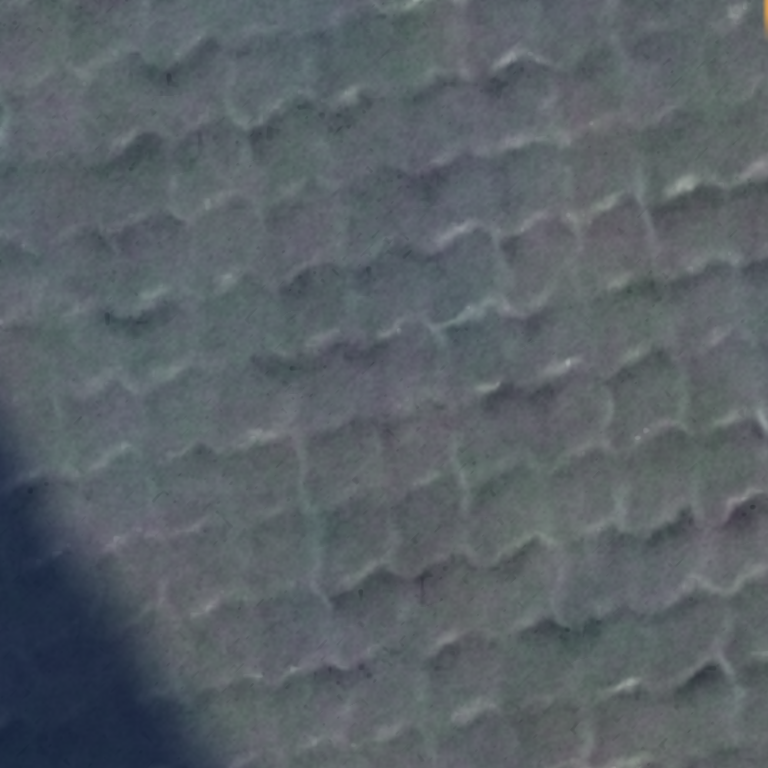
A Shadertoy shader for this texture:

```glsl
// Weathered grey pantile roof seen softly from above, with a navy shadow corner.
// A skewed tile grid gives wavy course edges (lit lip over dark shade) and faint
// seams; value noise breaks them into patches and adds tinted blotches and grain.

const vec3 SLATE = vec3(0.366, 0.395, 0.413);
const vec3 NAVY = vec3(0.125, 0.175, 0.262);
const vec3 LIP_LIGHT = vec3(0.112, 0.112, 0.102);
const vec3 COURSE_SHADE = vec3(0.110, 0.110, 0.102);
const vec3 SEAM_LIGHT = vec3(0.066, 0.072, 0.069);
const vec3 GREEN_TINT = vec3(-0.015, 0.010, -0.011);
const vec3 WARM_TINT = vec3(0.016, 0.001, -0.014);
const vec3 AMBER = vec3(0.85, 0.62, 0.32);

const float TILE_WIDTH = 0.102;
const float COURSE_HEIGHT = 0.105;
const float COURSE_SLOPE = 0.20;
const float SEAM_LEAN = 0.18;
const float WAVE_HEIGHT = 0.075;
const float GRAIN_SCALE = 135.0;
const vec2 SHADOW_POINT = vec2(0.033, 0.612);
const vec2 SHADOW_NORMAL = vec2(-0.837, 0.548);
const float SHADOW_SOFTNESS = 0.060;
const float TAU = 6.2831853;

float hash(vec2 p) {
    vec3 h = fract(vec3(p.xyx) * 0.1031);
    h += dot(h, h.yzx + 33.33);
    return fract((h.x + h.y) * h.z);
}

// Smooth value noise, 0 to 1
float noise(vec2 p) {
    vec2 i = floor(p), f = fract(p);
    f = f * f * (3.0 - 2.0 * f);
    return mix(mix(hash(i), hash(i + vec2(1, 0)), f.x),
               mix(hash(i + vec2(0, 1)), hash(i + vec2(1, 1)), f.x), f.y);
}

// Layered noise, about -1 to 1
float fbm(vec2 p) {
    float sum = 0.0, amp = 1.0;
    for (int i = 0; i < 4; i++) {
        sum += amp * (noise(p) - 0.5);
        p = mat2(1.6, 1.2, -1.2, 1.6) * p + 17.3;
        amp *= 0.55;
    }
    return sum;
}

float bell(float x, float width) {
    return exp(-x * x / (width * width));
}

// Relief of the tiles: x = lip light, y = shade under it, z = seam light
vec3 tileRelief(vec2 q) {
    float u = (q.x - SEAM_LEAN * q.y) / TILE_WIDTH + 0.216;
    float v = (q.y + COURSE_SLOPE * q.x - 0.221) / COURSE_HEIGHT;

    // Course edge: a wave per tile of varying height plus uneven laying
    float course = floor(v + 0.5);
    float phase = TAU * (u - 0.7);
    float height = WAVE_HEIGHT * (0.5 + noise(vec2(u * 0.9, course * 6.1)));
    float edge = -height * (cos(phase) + 0.3 * sin(2.0 * phase));
    edge += 0.14 * (noise(vec2(u * 1.3, course * 7.1)) - 0.5);
    float d = v - course - edge;

    // Lip light comes in short separate strokes, mostly on the rise of each wave
    float strength = noise(vec2(u * 0.9 + 40.0, course * 5.3));
    float stroke = smoothstep(0.35, 0.8, noise(vec2(u * 2.7 + 11.0, course * 8.7)));
    float rise = 0.5 + 0.5 * cos(TAU * (u - 0.52));
    float width = mix(0.06, 0.13, noise(vec2(u * 2.3, course * 4.9)));
    float lip = bell(d + 0.075, width) * (0.2 + 1.2 * strength);
    lip *= 0.05 + 0.65 * rise * rise + 0.6 * stroke;

    // Shade gathers in wedges below the edge
    float wedge = smoothstep(0.25, 0.8, noise(vec2(u * 2.1 + 70.0, course * 2.9)));
    float under = bell(d - 0.08, d < 0.08 ? 0.09 : 0.16 + 0.1 * wedge);
    float deep = noise(vec2(u * 0.8 + 90.0, course * 3.7));
    under *= 0.10 + deep * (0.30 + 0.75 * wedge);

    // Seams bend within each course and show only in patches
    float column = floor(u + 0.5);
    float within = fract(v - edge);
    float bend = 0.05 * sin(TAU * within) + 0.13 * (noise(vec2(v * 2.2, column * 9.1)) - 0.5);
    float across = u - column - bend;
    float patches = smoothstep(0.40, 0.95, noise(vec2(column * 6.7 + 25.0, v * 2.3)));
    float seamFade = 0.26 + patches * (0.3 + 0.7 * noise(vec2(column * 3.3, v * 5.0)));
    float seam = bell(across, mix(0.13, 0.075, patches)) * seamFade;
    seam -= 0.25 * bell(across - 0.19, 0.13) * seamFade;
    return vec3(lip, under, seam);
}

void mainImage(out vec4 fragColor, in vec2 fragCoord) {
    vec2 q = fragCoord / iResolution.xy;
    q.y = 1.0 - q.y;
    vec2 warp = vec2(noise(q * 34.0), noise(q * 34.0 + 50.0)) - 0.5;
    warp += 0.6 * (vec2(noise(q * 90.0), noise(q * 90.0 + 70.0)) - 0.5);

    // Tiles, clearer towards the right, with worn stretches and crumbled edges
    vec3 relief = tileRelief(q + 0.010 * warp);
    float wear = 0.15 + 1.1 * noise(q * 26.0 + 120.0) + 0.6 * noise(q * 75.0 + 160.0);
    float clarity = mix(0.62, 1.15, q.x) * wear;
    vec3 col = SLATE;
    col += clarity * (LIP_LIGHT * relief.x - COURSE_SHADE * relief.y + SEAM_LIGHT * relief.z);

    // Broad stains and mottling, tints cooler at the upper left
    col += 0.042 * fbm(q * 7.0 + 3.0) + 0.032 * fbm(q * 30.0 + 43.0);
    col += GREEN_TINT * (1.4 * fbm(q * 13.0 + 31.0) + 1.0 * fbm(q * 45.0 + 5.0));
    col += WARM_TINT * (1.2 * fbm(q * 5.0 + 71.0) + 0.8 * (q.x + q.y - 1.0));

    // Soft grain slightly drawn out along the diagonal, with faint pits
    vec2 diagonal = vec2(q.x - q.y, q.x + q.y) * vec2(0.6, 0.85);
    float grain = noise(diagonal * GRAIN_SCALE) - 0.5;
    float fine = noise(q * GRAIN_SCALE * 1.7 + 9.0) - 0.5;
    float pits = noise(diagonal * GRAIN_SCALE * 0.9 + 200.0);
    float pitFade = noise(q * 19.0 + 33.0);
    col += 0.034 * grain + 0.030 * fine;
    col -= 0.055 * smoothstep(0.82, 1.0, pits) * pitFade;

    // Sparse pale flecks and dark chips along the course edges
    float chips = noise(q * 100.0 + 13.0);
    col += 0.08 * smoothstep(0.74, 0.95, chips) * relief.x;
    col -= 0.08 * smoothstep(0.28, 0.05, chips) * relief.y;

    // Blurred shadow over the lower left corner
    float depth = dot(q - SHADOW_POINT, SHADOW_NORMAL) + 0.02 * fbm(q * 6.0);
    float shadow = smoothstep(-SHADOW_SOFTNESS, SHADOW_SOFTNESS, depth);
    col = mix(col, NAVY + 0.4 * (col - SLATE), shadow);

    // Thin amber sliver at the upper right border
    float sliver = smoothstep(0.991, 1.0, q.x) * (1.0 - smoothstep(0.01, 0.06, q.y));
    col = mix(col, AMBER, sliver);

    fragColor = vec4(clamp(col, 0.0, 1.0), 1.0);
}
```
